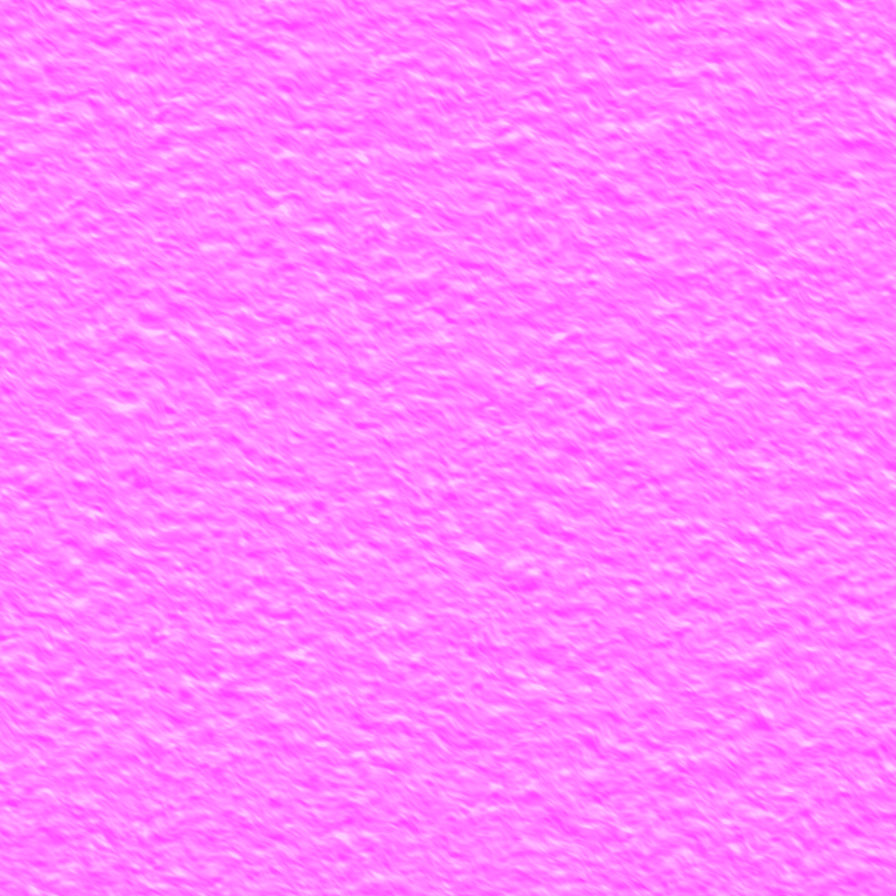
A Shadertoy shader for this texture map:

```glsl
// Three pseudo-random values in 0..1 for one cell
vec3 cellHash(vec2 cell) {
    vec3 q = fract(cell.xyx * vec3(0.1031, 0.1030, 0.0973));
    q += dot(q, q.yxz + 33.33);
    return fract((q.xxy + q.yzz) * q.zyx);
}

// Cellular bumps and dents: slope of their summed height along y
float bumpSlope(vec2 p) {
    vec2 cell = floor(p);
    float slope = 0.0;
    for (int y = -1; y <= 1; y++) {
        for (int x = -1; x <= 1; x++) {
            vec2 neighbour = cell + vec2(x, y);
            vec3 rnd = cellHash(neighbour + 457.0);
            vec2 d = p - neighbour - rnd.xy;
            float falloff = max(1.0 - dot(d, d), 0.0);
            slope += (rnd.z * 2.0 - 1.0) * 6.0 * d.y * falloff * falloff;
        }
    }
    return slope;
}

// Turns the plane so that x runs along a crease falling to the right
vec2 alongCrease(vec2 p, float angle) {
    float c = cos(angle), s = sin(angle);
    return vec2(c * p.x - s * p.y, s * p.x + c * p.y);
}

void mainImage(out vec4 fragColor, in vec2 fragCoord) {
    vec2 uv = fragCoord / iResolution.y;

    // Gentle bending at two scales keeps the creases from running straight
    uv += 0.003 * sin(uv.yx * vec2(31.0, 37.0) + 2.0 * sin(uv * 17.0));
    uv += 0.0014 * sin(uv.yx * vec2(97.0, 113.0) + 2.0 * sin(uv * 53.0));

    // Wrinkles from broad and level to fine, slanted fibres
    float relief = 0.0;
    float frequency = 19.0;
    float strength[5] = float[5](0.15, 0.4, 0.95, 0.9, 0.4);
    for (int i = 0; i < 5; i++) {
        float level = float(i);
        float slant = level * level;
        vec2 p = alongCrease(uv, 0.035 * slant);
        p *= frequency * vec2(1.0 - 0.03 * slant, 1.0);
        relief += strength[i] * bumpSlope(p + level * 19.7);
        frequency *= 1.9;
    }

    // Light from above sets the green share, highlights a little stronger
    float green = 0.5 + 0.074 * relief + 0.002 * relief * relief;
    fragColor = vec4(1.0, clamp(green, 0.27, 0.78), 1.0, 1.0);
}
```
